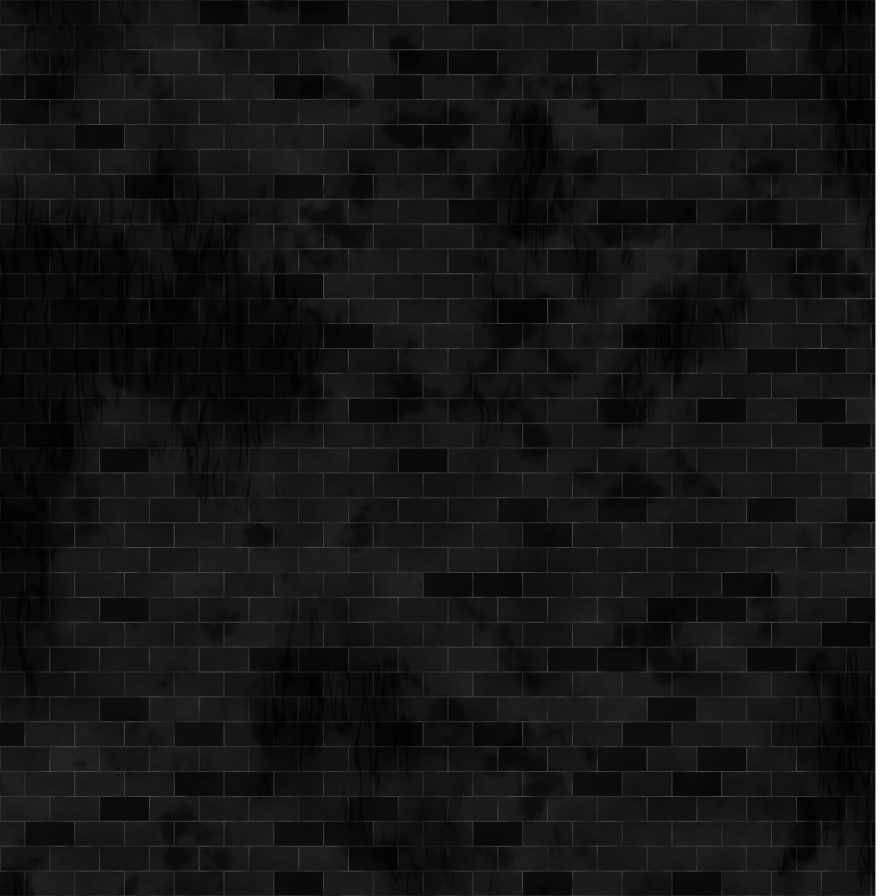
Reproduce this texture procedurally as a WebGL 2 fragment shader.

```glsl
#version 300 es
precision highp float;
// A sooty black brick wall in running bond with hairline grey mortar and a
// plain white strip at the right. Bricks come from a staggered grid; hashes
// vary their tone, and layered value noise adds clouds, stains and drips.

uniform vec2 u_resolution;
out vec4 fragColor;

const vec2 BRICK_COUNT = vec2(18.0, 36.0);  // bricks per canvas side
const float WALL_EDGE = 0.977;              // where the white strip begins
const float MORTAR_WIDTH = 0.00115;
const vec3 BRICK_COLOR = vec3(0.091);
const vec3 MORTAR_COLOR = vec3(0.27);
const vec3 STRIP_COLOR = vec3(1.0);

float hash(vec2 p) {
  vec3 q = fract(vec3(p.xyx) * 0.1031);
  q += dot(q, q.yzx + 33.33);
  return fract((q.x + q.y) * q.z);
}

float valueNoise(vec2 p) {
  vec2 cell = floor(p);
  vec2 f = fract(p);
  f = f * f * (3.0 - 2.0 * f);
  float low = mix(hash(cell), hash(cell + vec2(1, 0)), f.x);
  float high = mix(hash(cell + vec2(0, 1)), hash(cell + vec2(1, 1)), f.x);
  return mix(low, high, f.y);
}

float fbm(vec2 p) {
  float sum = 0.0;
  float weight = 0.5;
  for (int i = 0; i < 5; i++) {
    sum += weight * valueNoise(p);
    p = mat2(1.6, 1.2, -1.2, 1.6) * p + 17.3;
    weight *= 0.5;
  }
  return sum / 0.97;
}

// Share of one pixel covered by a line at signed distance d.
float lineCoverage(float d, float width, float pixel) {
  float h = 0.5 * width;
  return (clamp(d + 0.5 * pixel, -h, h) - clamp(d - 0.5 * pixel, -h, h)) / pixel;
}

// Grid position with every other course shifted by half a brick.
vec2 brickGrid(vec2 uv, vec2 count) {
  vec2 g = uv * count;
  g.x += 0.5 * (1.0 - mod(floor(g.y), 2.0));
  return g;
}

// Signed distance to the nearest joint on each axis, in canvas units.
vec2 jointDistance(vec2 grid, vec2 count) {
  return (fract(grid + 0.5) - 0.5) / count;
}

// Most bricks are close in tone; a few are nearly black.
float brickTone(vec2 id) {
  float tone = mix(0.82, 1.12, hash(id + 4.7));
  return tone * mix(1.0, 0.48, step(0.86, hash(id + 61.3)));
}

// Thin wandering drips: contour lines of vertically stretched noise.
float drips(vec2 uv, vec2 scale) {
  float bend = 0.012 * (valueNoise(uv * 28.0) - 0.5);
  float n = valueNoise((uv + vec2(bend, 0.0)) * scale);
  float broken = smoothstep(0.35, 0.6, valueNoise(uv * vec2(60.0, 22.0) + 8.0));
  return broken * (1.0 - smoothstep(0.02, 0.13, abs(n - 0.5)));
}

// Broad patches, taller than wide, where soot has gathered.
float sootPatches(vec2 uv) {
  float patches = fbm(uv * vec2(6.5, 4.2) + vec2(3.1, 9.4));
  float sides = 0.10 * smoothstep(0.37, 0.5, abs(uv.x / WALL_EDGE - 0.5));
  return smoothstep(0.50, 0.72, patches + sides);
}

vec3 wallColor(vec2 uv, vec2 pixel) {
  vec2 grid = brickGrid(uv, BRICK_COUNT);
  vec2 joint = jointDistance(grid, BRICK_COUNT);

  // Brick faces: tone, cloudy bloom and fine grain.
  float clouds = fbm(uv * vec2(15.0, 17.0) + 40.0);
  float blots = smoothstep(0.57, 0.76, fbm(uv * 20.0 + 71.0));
  float grain = valueNoise(uv * vec2(190.0, 260.0)) - 0.5;
  float face = brickTone(floor(grid)) * mix(0.55, 1.55, clouds);
  face *= (1.0 - 0.55 * blots) * (1.0 + 0.10 * grain);

  // Soot, with drips running out of each patch.
  float soot = sootPatches(uv);
  float streaks = max(drips(uv, vec2(85.0, 13.0)), drips(uv + 5.0, vec2(130.0, 19.0)));
  streaks *= smoothstep(0.05, 0.5, soot);
  vec3 color = BRICK_COLOR * face * (1.0 - 0.60 * soot) * (1.0 - 0.60 * streaks);

  // Mortar: horizontal and vertical hairlines, worn unevenly.
  float across = lineCoverage(joint.y, MORTAR_WIDTH, pixel.y);
  float upright = lineCoverage(joint.x, MORTAR_WIDTH, pixel.x);
  float wear = mix(0.45, 1.1, valueNoise(uv * 75.0 + 23.0));
  vec3 mortar = MORTAR_COLOR * wear * (1.0 - 0.5 * soot) * (1.0 - 0.4 * streaks);
  return mix(color, max(mortar, color), max(across, upright));
}

void main() {
  vec2 uv = gl_FragCoord.xy / u_resolution;
  vec2 pixel = 1.0 / u_resolution;
  float strip = clamp((uv.x - WALL_EDGE) / pixel.x + 0.5, 0.0, 1.0);
  fragColor = vec4(mix(wallColor(uv, pixel), STRIP_COLOR, strip), 1.0);
}
```
